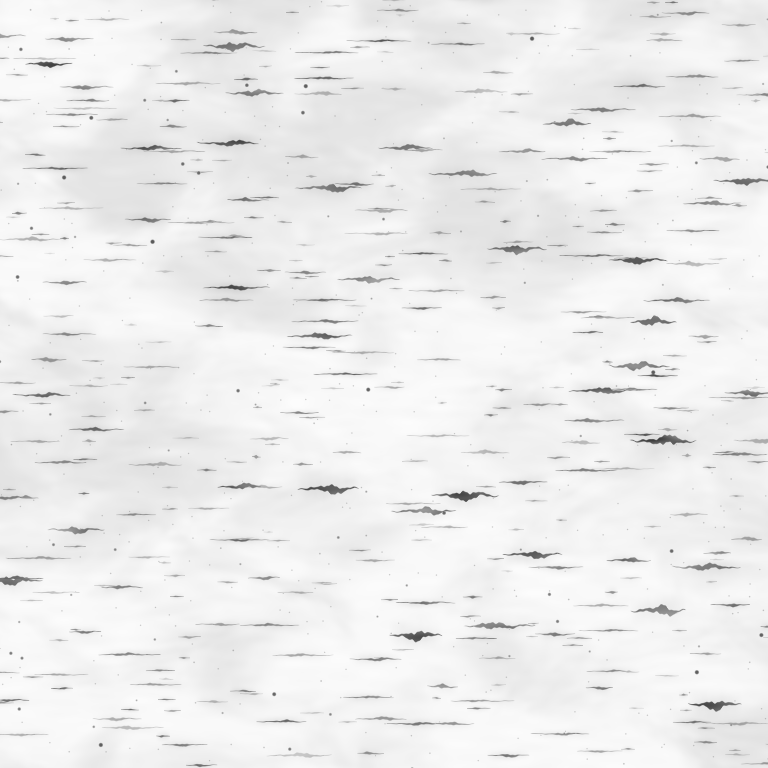
Reproduce this texture procedurally as a WebGL 1 fragment shader.

```glsl
precision highp float;
uniform vec2 u_resolution;

// Tones
const float BARK_LIGHT = 0.976;
const float CLOUD_DEPTH = 0.085;
const float STREAK_DEPTH = 0.010;
const float INK = 0.24;
const float HALO_STRENGTH = 0.10;

// Cells per canvas
const vec2 CLOUD_CELLS = vec2(6.0, 10.0);
const vec2 STREAK_CELLS = vec2(26.0, 90.0);
const vec2 LONG_CELLS = vec2(9.0, 34.0);
const vec2 SHORT_CELLS = vec2(14.0, 50.0);
const vec2 BOLD_CELLS = vec2(5.0, 14.0);
const vec2 SPECK_CELLS = vec2(44.0);

// Mark sizes: half length min, max, half thickness min, max
const vec4 LONG_SIZE = vec4(0.018, 0.045, 0.0013, 0.0028);
const vec4 SHORT_SIZE = vec4(0.006, 0.018, 0.0009, 0.0019);
const vec4 BOLD_SIZE = vec4(0.030, 0.050, 0.0034, 0.0058);
const vec2 SPECK_RADIUS = vec2(0.0006, 0.0026);

// Share of cells holding a mark
const float LONG_CHANCE = 0.56;
const float SHORT_CHANCE = 0.32;
const float BOLD_CHANCE = 0.32;
const float SPECK_CHANCE = 0.26;

const float EDGE_SOFTNESS = 0.0012;

vec4 hash4(vec2 cell) {
  vec4 q = fract(cell.xyxy * vec4(0.1031, 0.1030, 0.0973, 0.1099));
  q += dot(q, q.wzxy + 33.33);
  return fract((q.xxyz + q.yzzw) * q.zywx);
}

// Signed cellular noise: soft blobs scattered one per cell
float blobNoise(vec2 p) {
  vec2 base = floor(p);
  float sum = 0.0;
  for (int j = -1; j <= 1; j++) {
    for (int i = -1; i <= 1; i++) {
      vec2 cell = base + vec2(float(i), float(j));
      vec4 rnd = hash4(cell + 71.0);
      vec2 d = p - cell - rnd.xy;
      float fall = max(0.0, 1.0 - dot(d, d));
      sum += (2.0 * rnd.z - 1.0) * fall * fall * fall;
    }
  }
  return sum;
}

float clouds(vec2 p) {
  float sum = 0.0;
  float amplitude = 1.0;
  p += 0.15 * sin(p.yx * 3.1 + 1.7 * sin(p * 2.3));
  for (int k = 0; k < 4; k++) {
    sum += amplitude * blobNoise(p);
    p = p * 2.07 + 19.3;
    amplitude *= 0.5;
  }
  return sum;
}

float ripple(float x, float phase) {
  return 0.5 * sin(x * 190.0 + phase) + 0.3 * sin(x * 433.0 + 2.3 * phase)
       + 0.2 * sin(x * 907.0 + 4.1 * phase);
}

// Ragged tapered dashes with a faint halo; returns ink cover
float dashes(vec2 p, vec2 cells, vec4 size, float chance, vec2 strength, float seed, float soft) {
  vec2 base = floor(p * cells);
  float cover = 0.0;
  for (int j = -1; j <= 1; j++) {
    for (int i = -1; i <= 1; i++) {
      vec2 cell = base + vec2(float(i), float(j));
      vec4 rnd = hash4(cell + seed);
      vec4 look = hash4(cell + seed + 137.0);
      float present = step(rnd.z, chance);
      float phase = 40.0 * rnd.w;
      float halfLength = mix(size.x, size.y, look.x);
      float halfThick = mix(size.z, size.w, look.y * look.y);
      vec2 d = p - (cell + rnd.xy) / cells;
      d.y += 0.45 * halfThick * ripple(d.x * 0.6, phase);
      float t = d.x / halfLength;
      float core = t - 0.5 * (look.w - 0.5);
      float taper = max(0.0, 1.0 - t * t);
      float profile = taper * (0.38 + 0.62 * exp(-9.0 * core * core));
      float side = sign(d.y) * 1.3;
      float thick = halfThick * profile * (1.0 + 0.65 * ripple(d.x, phase + side));
      float fill = smoothstep(-soft, soft, thick - abs(d.y)) * smoothstep(0.0, 0.15, taper);
      float rise = d.y / (2.5 * halfThick + 0.001);
      float halo = HALO_STRENGTH * taper * exp(-rise * rise);
      float ink = mix(strength.x, strength.y, look.z);
      cover = max(cover, present * ink * max(fill, halo));
    }
  }
  return cover;
}

// Fine dots, mostly tiny and pale
float specks(vec2 p, float soft) {
  vec2 base = floor(p * SPECK_CELLS);
  float cover = 0.0;
  for (int j = -1; j <= 1; j++) {
    for (int i = -1; i <= 1; i++) {
      vec2 cell = base + vec2(float(i), float(j));
      vec4 rnd = hash4(cell + 311.0);
      float rarity = pow(rnd.w, 12.0);
      float radius = mix(SPECK_RADIUS.x, SPECK_RADIUS.y, rarity);
      float dist = length(p - (cell + rnd.xy) / SPECK_CELLS);
      float dot0 = smoothstep(soft, -soft, dist - radius);
      cover = max(cover, step(rnd.z, SPECK_CHANCE) * dot0 * mix(0.35, 0.85, rarity));
    }
  }
  return cover;
}

void main() {
  vec2 p = gl_FragCoord.xy / u_resolution.y;
  float soft = max(EDGE_SOFTNESS, 0.7 / u_resolution.y);

  // Pale bark with grey clouds and fine streaks
  float bark = BARK_LIGHT - CLOUD_DEPTH * smoothstep(-0.6, 1.1, clouds(p * CLOUD_CELLS));
  float streak = blobNoise(p * STREAK_CELLS);
  bark -= STREAK_DEPTH * streak;

  // Dark marks
  float cover = dashes(p, LONG_CELLS, LONG_SIZE, LONG_CHANCE, vec2(0.35, 0.85), 11.0, soft);
  cover = max(cover, dashes(p, SHORT_CELLS, SHORT_SIZE, SHORT_CHANCE, vec2(0.25, 0.75), 503.0, soft));
  cover = max(cover, dashes(p, BOLD_CELLS, BOLD_SIZE, BOLD_CHANCE, vec2(0.65, 0.95), 907.0, soft));
  cover *= 0.9 + 0.25 * streak;
  cover = max(cover, specks(p, soft));

  gl_FragColor = vec4(vec3(mix(bark, INK, clamp(cover, 0.0, 1.0))), 1.0);
}
```
